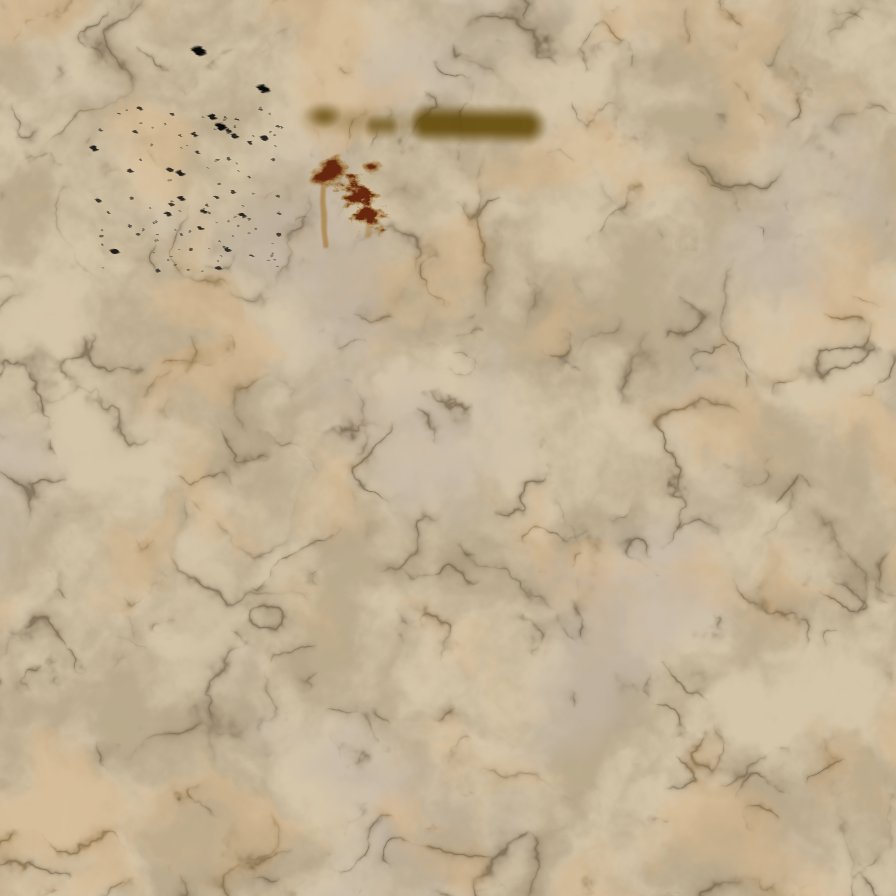
Give the GLSL for this texture, as a three.js fragment shader.

```glsl
// Weathered cream limestone: billowing patches of cream, grey, lilac and peach
// from warped gradient noise, broken dark veins from its zero lines, and
// stains on top: a blurred olive smear, ragged rust with drips, black specks.

varying vec2 vUv;

const vec3 CREAM = vec3(0.835, 0.772, 0.660);
const vec3 GREY  = vec3(0.730, 0.665, 0.550);
const vec3 LILAC = vec3(0.765, 0.715, 0.660);
const vec3 PEACH = vec3(0.845, 0.715, 0.550);
const vec3 VEIN  = vec3(0.450, 0.385, 0.290);
const vec3 OLIVE = vec3(0.400, 0.300, 0.050);
const vec3 OCHRE = vec3(0.640, 0.470, 0.210);
const vec3 RUST  = vec3(0.380, 0.120, 0.030);
const vec3 SOOT  = vec3(0.035, 0.035, 0.030);

const float WARP = 0.055;          // how far the veins and clouds are bent
const float VEIN_OPACITY = 0.62;
const float HALO_OPACITY = 0.26;
const int SPECKS = 120;
const vec2 SPECK_MIN = vec2(0.105, 0.695);
const vec2 SPECK_MAX = vec2(0.315, 0.880);

vec2 hash2(vec2 p) {
  vec3 q = fract(p.xyx * vec3(0.1031, 0.1030, 0.0973));
  q += dot(q, q.yzx + 33.33);
  return fract((q.xx + q.yz) * q.zy);
}

float corner(vec2 cell, vec2 offset) {
  float angle = 6.2832 * hash2(cell).x;
  return dot(vec2(cos(angle), sin(angle)), offset);
}

float gradientNoise(vec2 p) {
  vec2 i = floor(p), f = fract(p);
  vec2 u = f * f * f * (f * (f * 6.0 - 15.0) + 10.0);
  vec2 e = vec2(0.0, 1.0);
  return mix(mix(corner(i, f), corner(i + e.yx, f - e.yx), u.x),
             mix(corner(i + e.xy, f - e.xy), corner(i + e.yy, f - e.yy), u.x), u.y);
}

float fbm(vec2 p) {
  float sum = 0.0, amp = 0.8;
  for (int i = 0; i < 5; i++) {
    sum += amp * gradientNoise(p);
    p = mat2(0.8, 0.6, -0.6, 0.8) * p * 2.03 + 17.3;
    amp *= 0.5;
  }
  return sum;
}

float segment(vec2 p, vec2 a, vec2 b) {
  vec2 pa = p - a, ba = b - a;
  return length(pa - ba * clamp(dot(pa, ba) / dot(ba, ba), 0.0, 1.0));
}

float soft(float d, float inner, float outer) {
  return 1.0 - smoothstep(inner, outer, d);
}

// Thin core and wide halo along the zero lines of the noise
float vein(vec2 p, float width) {
  float n = abs(gradientNoise(p));
  return VEIN_OPACITY * exp(-n / width) + HALO_OPACITY * exp(-n / (width * 5.0));
}

vec3 stone(vec2 p) {
  vec2 q = p + WARP * vec2(fbm(p * 9.0 + 3.1), fbm(p * 9.0 + 41.7));
  float billow = abs(gradientNoise(q * 15.0 + 8.0)) - 0.18;
  float tone = fbm(q * 7.0 + 20.0) + 0.4 * billow + 0.15 * fbm(p * 55.0);
  vec3 color = mix(GREY, CREAM, smoothstep(-0.38, 0.34, tone));
  float warm = smoothstep(0.0, 0.42, fbm(q * 6.5 + 63.0));
  float cool = smoothstep(0.04, 0.40, fbm(p * 3.5 + 90.0));
  color = mix(color, LILAC, 0.6 * cool);
  color = mix(color, PEACH, 0.55 * warm);

  float patches = smoothstep(-0.02, 0.38, fbm(p * 6.0 + 130.0));
  float crumbs = smoothstep(0.05, 0.40, fbm(p * 11.0 + 170.0));
  float dark = vein(q * 7.5 + 5.0, 0.020) * patches
             + vein(q * 17.0 + 30.0, 0.034) * crumbs;
  return mix(color, mix(VEIN, OCHRE, 0.45 * warm), min(dark, 0.75));
}

// Long bar with two fainter blobs trailing to its left
float smear(vec2 p) {
  float bar = 0.92 * soft(segment(p, vec2(0.476, 0.862), vec2(0.588, 0.860)), 0.004, 0.026);
  float blob = 0.78 * soft(length((p - vec2(0.362, 0.870)) * vec2(0.65, 1.0)), 0.0, 0.020);
  float link = 0.70 * soft(segment(p, vec2(0.418, 0.860), vec2(0.434, 0.860)), 0.0, 0.019);
  float haze = 0.25 * soft(segment(p, vec2(0.350, 0.867), vec2(0.470, 0.861)), 0.0, 0.022);
  return max(max(bar, blob), max(link, haze));
}

vec3 addRust(vec3 color, vec2 p) {
  float ragged = fbm(p * vec2(55.0, 85.0));
  float clot = 1.0 - segment(p, vec2(0.359, 0.803), vec2(0.374, 0.813)) / 0.013;
  float crust = 0.7 - segment(p, vec2(0.394, 0.790), vec2(0.413, 0.760)) / 0.020;
  float dot1 = 0.6 - length((p - vec2(0.416, 0.813)) * vec2(0.7, 1.0)) / 0.010;
  float mass = max(clot + 0.7 * ragged, max(crust + 1.5 * ragged, dot1 + 0.6 * ragged));
  vec2 bent = p + vec2(0.004 * gradientNoise(p * 30.0), 0.0);
  float drip = max(soft(segment(bent, vec2(0.360, 0.800), vec2(0.363, 0.726)), 0.001, 0.005),
                   0.7 * soft(segment(bent, vec2(0.412, 0.760), vec2(0.411, 0.738)), 0.001, 0.006));
  color = mix(color, OCHRE, 0.65 * max(drip, smoothstep(-0.15, 0.2, mass)));
  return mix(color, RUST, 0.92 * smoothstep(0.12, 0.62, mass));
}

// Slanted lozenge, wider than high
float speck(vec2 p, vec2 center, float size) {
  vec2 d = abs(p - center + vec2(0.0, 0.25 * (p.x - center.x))) * vec2(0.6, 1.0);
  return soft(mix(length(d), d.x + d.y, 0.5), size * 0.5, size + 0.0006);
}

float specks(vec2 p) {
  float cover = 0.0;
  p += 0.0016 * gradientNoise(p * vec2(140.0, 420.0));
  for (int i = 0; i < SPECKS; i++) {
    vec2 place = hash2(vec2(float(i), 7.0)), kind = hash2(vec2(float(i), 29.0));
    place.x = pow(place.x, 0.75);
    float size = 0.0010 + 0.0034 * pow(kind.x, 4.0);
    float opacity = mix(0.30, 0.95, kind.x * kind.x);
    cover = max(cover, opacity * speck(p, mix(SPECK_MIN, SPECK_MAX, place), size));
  }
  for (int i = 0; i < 3; i++) {
    float k = float(i);
    vec2 center = vec2(0.222 + 0.073 * sin(1.4 * k), 0.943 - 0.042 * k);
    cover = max(cover, speck(p, center, 0.0064 - 0.0007 * k));
  }
  return cover;
}

void main() {
  vec3 color = mix(stone(vUv), OLIVE, smear(vUv));
  color = addRust(color, vUv);
  gl_FragColor = vec4(mix(color, SOOT, specks(vUv)), 1.0);
}
```
